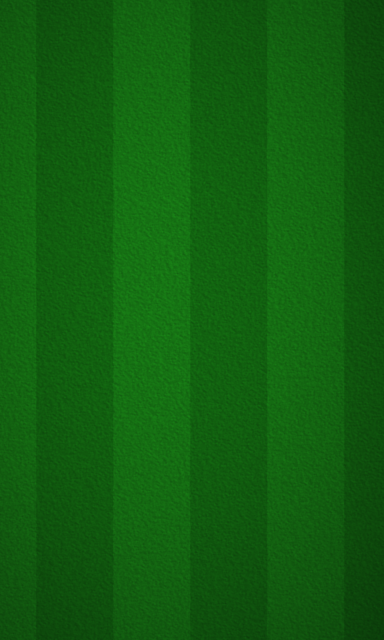
A Shadertoy shader for this pattern:

```glsl
// Mown lawn: broad vertical bands alternate between light and dark green.
// Fine slanted noise gives the short turf its grain, and an off-centre
// Gaussian falloff darkens the field gently towards its corners.

const vec3 LIGHT_GREEN = vec3(0.086, 0.454, 0.077);
const vec3 DARK_GREEN = vec3(0.070, 0.394, 0.063);
const float BAND_WIDTH = 0.2005;   // share of the canvas width
const float FIRST_EDGE = 0.0945;   // left side of the first dark band
const vec2 GLOW_CENTRE = vec2(0.44, 0.56);
const vec2 GLOW_FALLOFF = vec2(0.74, 0.84);
const vec2 BLADE_DIRECTION = vec2(0.83, -0.56);

// Sine-free hash of a lattice point, 0 to 1
float hash(vec2 cell) {
    vec3 p = fract(cell.xyx * 0.1031);
    p += dot(p, p.yzx + 33.33);
    return fract((p.x + p.y) * p.z);
}

// Smooth value noise, 0 to 1
float valueNoise(vec2 p) {
    vec2 cell = floor(p);
    vec2 f = fract(p);
    vec2 w = f * f * (3.0 - 2.0 * f);
    float low = mix(hash(cell), hash(cell + vec2(1.0, 0.0)), w.x);
    float high = mix(hash(cell + vec2(0.0, 1.0)), hash(cell + vec2(1.0)), w.x);
    return mix(low, high, w.y);
}

// Coordinates along and across a unit direction
vec2 alignTo(vec2 p, vec2 direction) {
    return vec2(dot(p, direction), dot(p, vec2(-direction.y, direction.x)));
}

// Relief of the noise lit across its strokes, about -1 to 1
float emboss(vec2 p) {
    vec2 towardsLight = vec2(0.15, 0.6);
    return valueNoise(p - towardsLight) - valueNoise(p + towardsLight);
}

// Turf grain: short slanted blades and finer specks between them
float turf(vec2 p) {
    vec2 slanted = alignTo(p, BLADE_DIRECTION) + 3.0;
    float blades = emboss(slanted * vec2(265.0, 370.0));
    float specks = valueNoise(slanted * vec2(430.0, 490.0) + 29.0) - 0.5;
    return 0.115 * blades + 0.13 * specks;
}

// 0 in dark bands, 1 in light bands, with edges softened by blur
float bandLight(float x, float blur) {
    float band = (x - FIRST_EDGE) / BAND_WIDTH;
    float fromDarkCentre = abs(mod(band + 0.5, 2.0) - 1.0);
    float softness = blur / BAND_WIDTH;
    return smoothstep(0.5 - softness, 0.5 + softness, fromDarkCentre);
}

// Brightness of the glow, 1 at its centre
float glow(vec2 uv, vec2 centre, vec2 falloff) {
    vec2 d = uv - centre;
    return exp(-dot(d * d, falloff));
}

void mainImage(out vec4 fragColor, in vec2 fragCoord) {
    vec2 uv = fragCoord / iResolution.xy;
    vec2 p = fragCoord / iResolution.y;

    // Blades fray the band edges slightly
    float fray = 0.002 * (valueNoise(p * 350.0 + 7.0) - 0.5);
    float light = bandLight(uv.x + fray, max(0.7 / iResolution.x, 0.002));

    vec3 color = mix(DARK_GREEN, LIGHT_GREEN, light);
    color *= glow(uv, GLOW_CENTRE, GLOW_FALLOFF);
    color *= 1.0 + turf(p);
    fragColor = vec4(color, 1.0);
}
```
